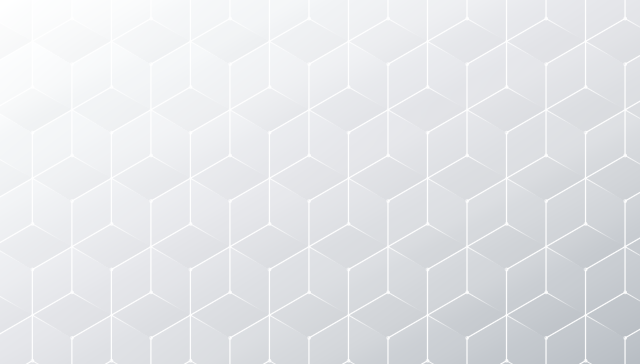
Reproduce this pattern procedurally as a Shadertoy shader.

```glsl
// Pale diagonal gradient under a rhombille lattice of white cube edges with small beads.

const float SIDE       = 0.2171;              // hub spacing, in canvas heights
const vec2  HUB        = vec2(0.7402, 0.5103); // position of one hub, in canvas heights
const float LINE_HALF  = 0.0078;              // half line width, in hub spacings
const float BEAD_OUTER = 0.024;               // bead radius at cube corners
const float BEAD_HUB   = 0.017;               // bead radius at hubs
const float FACE_SHADE = 0.010;               // darkening of the lozenge tops
const float FACE_SLOPE = 0.022;               // shading across each face
const float STREAK     = 0.012;               // strength of the soft diagonal streaks

const vec3 WHITE = vec3(1.0);
const vec3 PEARL = vec3(0.952, 0.960, 0.966);
const vec3 LILAC = vec3(0.898, 0.902, 0.918);
const vec3 MIST  = vec3(0.852, 0.862, 0.876);
const vec3 STEEL = vec3(0.720, 0.742, 0.766);

const float SQRT3  = 1.7320508;
const float SIXTH  = 1.0471976;               // 60 degrees
const float CORNER = 0.5773503;               // hub to cube corner, in hub spacings

vec2 unit(float angle) { return vec2(cos(angle), sin(angle)); }

vec2 hashGradient(vec2 cell) {
    float h = fract(sin(dot(cell, vec2(127.1, 311.7))) * 43758.5);
    return unit(h * 6.0 * SIXTH);
}

float gradientNoise(vec2 p) {
    vec2 i = floor(p), f = fract(p);
    vec2 u = f * f * (3.0 - 2.0 * f);
    vec2 e = vec2(0.0, 1.0);
    float low  = mix(dot(hashGradient(i), f),
                     dot(hashGradient(i + e.yx), f - e.yx), u.x);
    float high = mix(dot(hashGradient(i + e.xy), f - e.xy),
                     dot(hashGradient(i + e.yy), f - e.yy), u.x);
    return mix(low, high, u.y);
}

// Vector from the nearest hub of a triangular lattice
vec2 nearestHub(vec2 q) {
    vec2 period = vec2(1.0, SQRT3), mid = 0.5 * period;
    vec2 a = mod(q + mid, period) - mid;
    vec2 b = mod(q, period) - mid;
    return dot(a, a) < dot(b, b) ? a : b;
}

// Antialiased fill of a signed distance
float fill(float d, float pixel) { return clamp(0.5 - d / pixel, 0.0, 1.0); }

vec3 background(vec2 uv, vec2 p) {
    float t = 0.5 * (uv.x + 1.0 - uv.y);
    vec3 col = mix(WHITE, PEARL, smoothstep(-0.04, 0.27, t));
    col = mix(col, LILAC, clamp((t - 0.23) / 0.25, 0.0, 1.0));
    col = mix(col, MIST, clamp((t - 0.46) / 0.22, 0.0, 1.0));
    col = mix(col, STEEL, clamp((t - 0.66) / 0.34, 0.0, 1.0));

    // Streaks stretched along the rising diagonal
    vec2 along = unit(0.45);
    vec2 s = vec2(dot(p, along), dot(p, vec2(-along.y, along.x)));
    float n = gradientNoise(s * vec2(0.8, 7.0)) + 0.5 * gradientNoise(s * vec2(1.4, 17.0) + 9.0);
    return col + STREAK * n * vec3(1.0, 0.85, 0.7);
}

void mainImage(out vec4 fragColor, in vec2 fragCoord) {
    vec2 p = fragCoord / iResolution.y;
    float pixel = 1.0 / (iResolution.y * SIDE);
    vec2 g = nearestHub((p - HUB) / SIDE);
    float angle = atan(g.y, g.x);
    vec3 col = background(fragCoord / iResolution.xy, p);

    // Faces: each lozenge is centred halfway between two hubs
    vec2 faceDir = unit(floor(angle / SIXTH + 0.5) * SIXTH);
    vec2 local = g - 0.5 * faceDir;
    float isTop = 1.0 - step(0.1, abs(faceDir.y));
    col -= FACE_SHADE * (isTop - 0.33) + FACE_SLOPE * dot(local, vec2(0.6, -0.8));

    // Edges: upright and rising lines are solid, falling ones taper away
    vec2 rise = unit(0.5 * SIXTH), drop = unit(-0.5 * SIXTH);
    float solid = min(abs(g.x), abs(dot(g, vec2(-rise.y, rise.x))));
    float taper = fract(-dot(g, drop) / CORNER);
    float falling = abs(dot(g, vec2(-drop.y, drop.x)));
    float edge = 0.95 * fill(solid - LINE_HALF, pixel);
    float faint = 0.8 * smoothstep(0.08, 0.95, taper)
                * fill(falling - LINE_HALF * mix(0.4, 0.9, taper), pixel);
    col = mix(col, WHITE, max(edge, faint));

    // Beads: lit from the right, slightly shaded on the left
    vec2 corner = CORNER * unit((floor(angle / SIXTH) + 0.5) * SIXTH);
    vec2 b = g - corner;
    float outer = fill(length(b) - BEAD_OUTER, pixel);
    float inner = fill(length(g) - BEAD_HUB, pixel);
    float lit = smoothstep(-BEAD_OUTER, BEAD_OUTER, outer > 0.0 ? b.x : g.x);
    vec3 bead = mix(mix(col, WHITE, 0.45), WHITE, lit);
    col = mix(col, bead, 0.9 * max(outer, inner));

    fragColor = vec4(clamp(col, 0.0, 1.0), 1.0);
}
```
